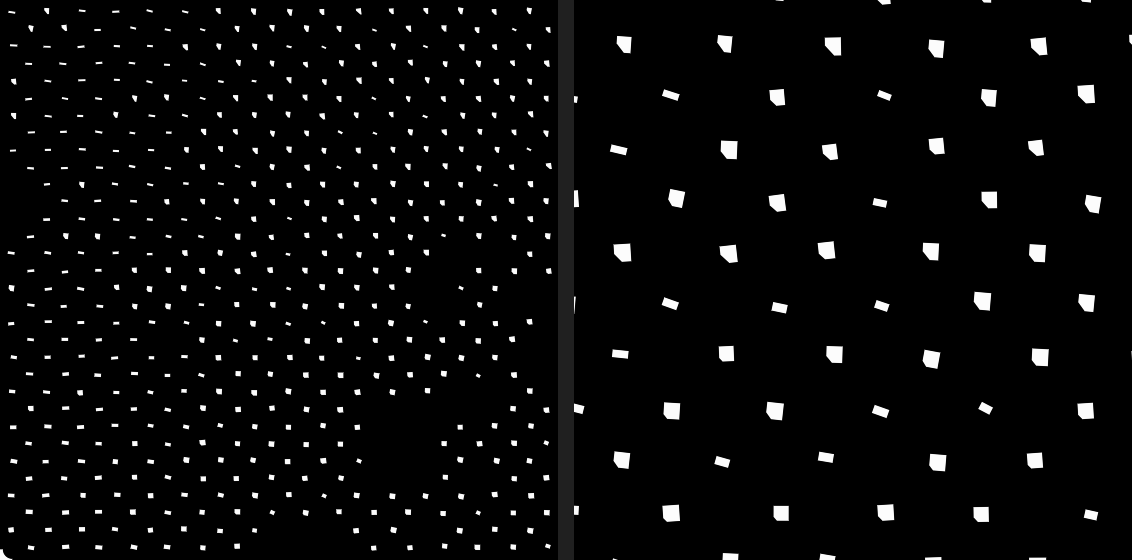
Left: the whole. Right: its middle third, enlarged.
Write a WebGL 2 fragment shader that draws this pattern.

```glsl
#version 300 es
precision highp float;
// Staggered lattice of small white chips on black: flat bars at left, clipped blocks at right.

uniform vec2 u_resolution;
out vec4 outColor;

const vec3 INK = vec3(0.0);
const vec3 CHIP = vec3(0.99);
const float COLUMNS = 16.0;
const float ROWS = 32.0;
const vec2 PITCH = vec2(0.0616, 0.03084);
const vec2 FIRST = vec2(0.0225, 0.0228);

// Empty patches: centre xy, radii zw.
const vec4 GAPS[8] = vec4[8](
  vec4(0.710, 0.212, 0.070, 0.081), vec4(0.836, 0.285, 0.059, 0.026),
  vec4(0.852, 0.547, 0.039, 0.016), vec4(0.776, 0.501, 0.026, 0.024),
  vec4(0.947, 0.467, 0.042, 0.026), vec4(0.974, 0.361, 0.034, 0.042),
  vec4(0.029, 0.639, 0.034, 0.042), vec4(0.547, 0.026, 0.073, 0.039));

vec3 hash3(vec2 cell, float seed) {
  vec3 q = fract(vec3(cell.xyx + seed) * vec3(0.1031, 0.1030, 0.0973));
  q += dot(q, q.yxz + 33.33);
  return fract((q.xxy + q.yzz) * q.zyx);
}

vec2 rotate(vec2 p, float angle) {
  float c = cos(angle), s = sin(angle);
  return vec2(c * p.x + s * p.y, c * p.y - s * p.x);
}

float boxDistance(vec2 p, vec2 halfSize) {
  vec2 d = abs(p) - halfSize;
  return length(max(d, 0.0)) + min(max(d.x, d.y), 0.0);
}

// Box with its lower left corner sliced off.
float blockDistance(vec2 p, vec2 halfSize, float cut) {
  return max(boxDistance(p, halfSize), dot(p, vec2(-0.75, -0.66)) - cut);
}

bool insideGap(vec2 centre) {
  for (int i = 0; i < 8; i++) {
    if (length((centre - GAPS[i].xy) / GAPS[i].zw) < 1.0) return true;
  }
  return false;
}

// Distance to one chip, in column pitches; p is relative to the chip centre.
float chipDistance(vec2 p, vec2 centre, vec2 cell) {
  vec3 pick = hash3(cell, 7.0);
  vec3 vary = hash3(cell, 53.0) - 0.5;
  float rightward = smoothstep(0.1, 0.6, centre.x);
  float upward = smoothstep(0.1, 0.95, centre.y);

  if (pick.x < mix(0.85, 0.1, rightward)) {
    vec2 bar = vec2(mix(0.096, 0.066, rightward), mix(0.058, 0.028, sqrt(upward)));
    float tilt = mix(-0.03, -0.36, rightward) + vary.x * 0.3;
    return boxDistance(rotate(p, tilt), bar * (1.0 + 0.2 * vary.yz));
  }
  vec2 block = mix(vec2(0.080, 0.074), vec2(0.070, 0.086), upward);
  float cut = mix(0.088, 0.042, upward) + vary.z * 0.02;
  float tilt = vary.x * 0.35 - 0.04;
  return blockDistance(rotate(p, tilt), block * (1.0 + 0.15 * vary.y), cut);
}

float latticeDistance(vec2 p) {
  // Nearest chip; every second row shifts by half a column.
  float row = round((p.y - FIRST.y) / PITCH.y);
  float shift = 0.5 * (1.0 - mod(row, 2.0));
  float column = round((p.x - FIRST.x) / PITCH.x - shift);
  vec2 cell = vec2(column, row);
  vec2 centre = FIRST + PITCH * vec2(column + shift, row);

  bool outside = row < 0.0 || row >= ROWS || column < 0.0 || column >= COLUMNS;
  vec3 jitter = hash3(cell, 19.0);
  if (outside || insideGap(centre) || jitter.z < 0.018) return 1.0;

  vec2 offset = (jitter.xy - 0.5) * vec2(0.0055, 0.004);
  return chipDistance((p - centre - offset) / PITCH.x, centre, cell) * PITCH.x;
}

// Light sliver outside the rounded lower left corner.
float cornerDistance(vec2 p) {
  vec2 reach = vec2(0.022, 0.019);
  float arc = 0.017 - length(max(reach - p, 0.0));
  return max(arc, max(p.x - reach.x, p.y - reach.y));
}

void main() {
  vec2 p = gl_FragCoord.xy / u_resolution.y;
  float pixel = 1.0 / u_resolution.y;
  float d = min(latticeDistance(p), cornerDistance(p));
  float cover = 1.0 - smoothstep(-0.6 * pixel, 0.6 * pixel, d);
  outColor = vec4(mix(INK, CHIP, cover), 1.0);
}
```
